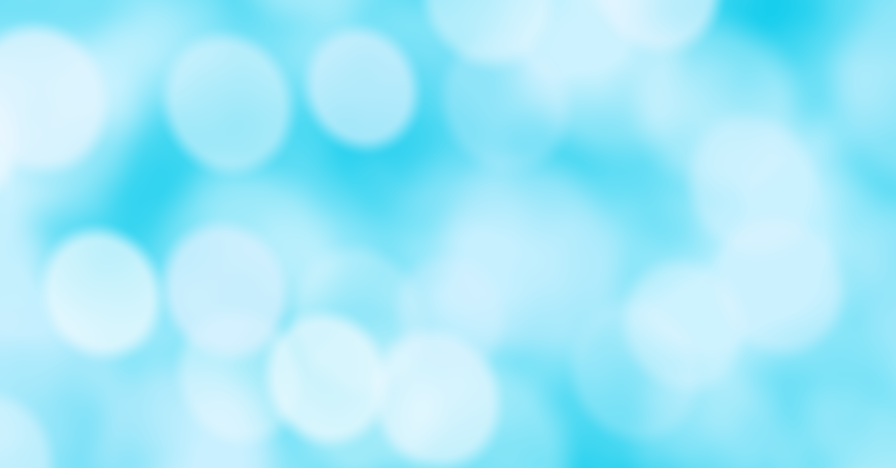
Write a Shadertoy shader that draws this background.

```glsl
vec3 hash3(vec2 p) {
    vec3 q = fract(p.xyx * vec3(0.1031, 0.1030, 0.0973));
    q += dot(q, q.yxz + 33.33);
    return fract((q.xxy + q.yzz) * q.zyx);
}

float cornerSlope(vec2 cell, vec2 offset, vec2 corner) {
    vec2 slope = hash3(cell + corner + 40.0).xy * 2.0 - 1.0;
    return dot(slope, offset - corner);
}

float gradientNoise(vec2 p) {
    vec2 cell = floor(p), f = fract(p);
    vec2 u = f * f * f * (f * (f * 6.0 - 15.0) + 10.0);
    float bottom = mix(cornerSlope(cell, f, vec2(0, 0)), cornerSlope(cell, f, vec2(1, 0)), u.x);
    float top = mix(cornerSlope(cell, f, vec2(0, 1)), cornerSlope(cell, f, vec2(1, 1)), u.x);
    return mix(bottom, top, u.y);
}

// Blends one jittered grid of soft, translucent light discs over a colour.
vec3 addDiscs(vec3 color, vec2 p, float spacing, vec2 radiusRange, vec2 opacityRange,
              float blur, float seed) {
    vec2 home = floor(p / spacing);
    for (int y = -1; y <= 1; y++) {
        for (int x = -1; x <= 1; x++) {
            vec2 cell = home + vec2(x, y);
            vec3 place = hash3(cell + seed);
            vec3 look = hash3(cell + seed + 71.0);
            vec2 d = p - (cell + 0.1 + 0.8 * place.xy) * spacing;
            d = vec2(d.x * 1.04 + d.y * 0.08, d.y * 0.96);
            float radius = mix(radiusRange.x, radiusRange.y, place.z);
            float disc = 1.0 - smoothstep(radius - blur, radius + blur, length(d));
            float opacity = mix(opacityRange.x, opacityRange.y, look.x) * step(0.22, look.y);
            vec3 tint = mix(vec3(0.83, 0.93, 1.0), vec3(0.97, 0.99, 1.0), look.z);
            color = mix(color, tint, disc * opacity);
        }
    }
    return color;
}

void mainImage(out vec4 fragColor, in vec2 fragCoord) {
    vec2 p = fragCoord / iResolution.y;

    // Cloudy cyan backdrop with a faint finer mottling
    float cloud = 0.64 + 1.15 * gradientNoise(p * 2.3 + 3.7)
                + 0.35 * gradientNoise(p * 4.6 + 11.2)
                + 0.09 * gradientNoise(p * 11.0 + 5.1);
    vec3 color = mix(vec3(0.0, 0.79, 0.92), vec3(0.74, 0.94, 0.995), clamp(cloud, 0.0, 1.0));

    // Wide faint glows, then smaller brighter discs
    color = addDiscs(color, p + 0.13, 0.37, vec2(0.15, 0.20), vec2(0.12, 0.38), 0.045, 17.0);
    color = addDiscs(color, p + 0.05, 0.31, vec2(0.115, 0.145), vec2(0.25, 0.72), 0.024, 53.0);

    fragColor = vec4(color, 1.0);
}
```
